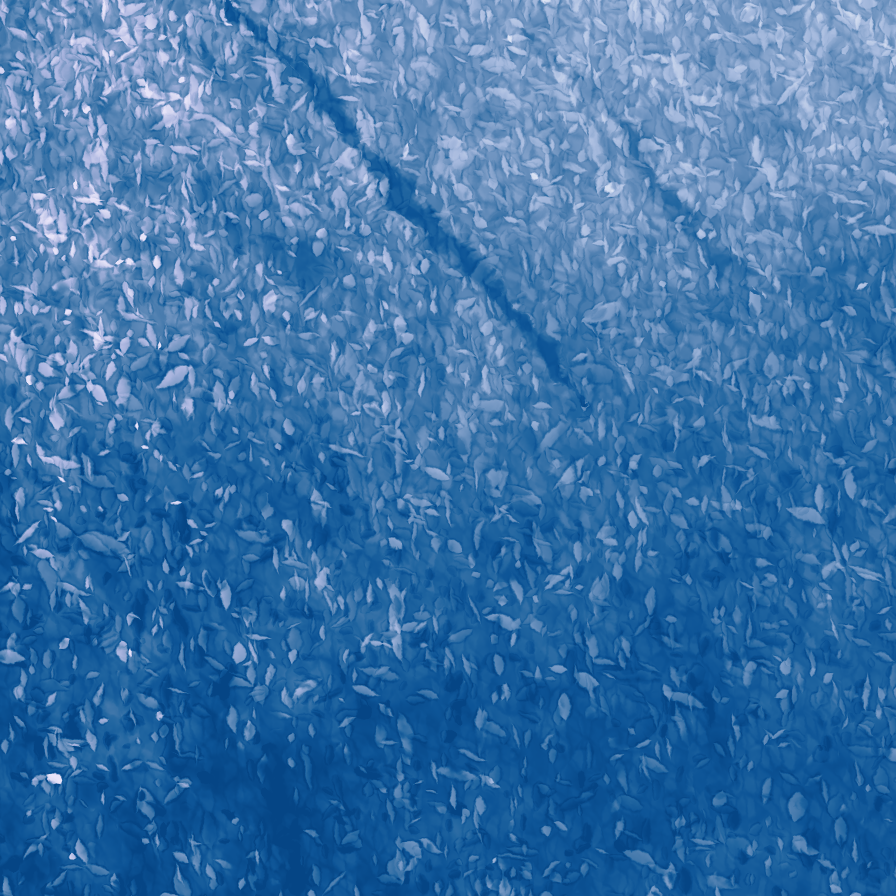
This texture is drawn by a Shadertoy shader. Its source:

```glsl
// Blue frosted ice: faceted crystal slivers on a pale-to-deep gradient, cut by ragged diagonal cracks.
#define LAYERS 6
#define COARSE_SCALE 22.0
#define LAYER_GROWTH 1.22
#define SOFTNESS 0.0016
#define RIM_DARKNESS 1.0
#define SLIVER_CONTRAST 1.55
#define FACET_SCALE 36.0
#define FACET_CONTRAST 1.6
#define CRACK_WIDTH 0.014
#define WARP 0.0016
#define RAGGEDNESS 0.0022

vec3 hash3(vec2 p) {
    vec3 q = fract(p.xyx * vec3(0.1031, 0.1030, 0.0973));
    q += dot(q, q.yxz + 33.33);
    return fract((q.xxy + q.yzz) * q.zyx);
}

// Soft mottling from rotated, self-warped sines, about -1 to 1
float layeredSines(vec2 p) {
    float sum = 0.0, amp = 0.5;
    for (int i = 0; i < 5; i++) {
        p = mat2(0.8, 0.6, -0.6, 0.8) * p + 1.7;
        sum += amp * sin(p.x + 1.3 * sin(p.y * 0.8)) * sin(p.y + 0.9 * sin(p.x * 0.7));
        p *= 1.75;
        amp *= 0.72;
    }
    return sum;
}

// Cellular facets: a random shade in each cell, dark along the borders
float facets(vec2 p) {
    vec2 cell = floor(p), local = fract(p), near = vec2(9.0);
    float shade = 0.0;
    for (int y = -1; y <= 1; y++)
    for (int x = -1; x <= 1; x++) {
        vec2 offset = vec2(x, y);
        vec3 h = hash3(cell + offset + 140.0);
        vec2 r = offset + 0.1 + 0.8 * h.xy - local;
        float d = length(r);
        if (d < near.x) { near = vec2(d, near.x); shade = h.z; }
        else near.y = min(near.y, d);
    }
    float inside = smoothstep(0.0, 0.4, near.y - near.x);
    return (shade - 0.35) * inside - 0.3 * (1.0 - inside);
}

// Tapered dark crack from a to b
float crack(vec2 p, vec2 a, vec2 b, float width) {
    vec2 pa = p - a, ba = b - a;
    float along = clamp(dot(pa, ba) / dot(ba, ba), 0.0, 1.0);
    float w = width * (0.3 + 0.7 * sin(3.14 * along)) * (1.0 + 0.4 * sin(along * 31.0));
    return 1.0 - smoothstep(w * 0.4, w * 1.4, length(pa - ba * along));
}

// One cellular layer of slivers and glints laid over the current tone
float slivers(float tone, float base, vec2 p, float scale, float seed, float density, float contrast, float glints) {
    vec2 cell = floor(p * scale), local = fract(p * scale);
    float soft = SOFTNESS * scale;
    for (int y = -1; y <= 1; y++)
    for (int x = -1; x <= 1; x++) {
        vec2 offset = vec2(x, y);
        vec3 place = hash3(cell + offset + seed);
        vec3 form = hash3(cell + offset + seed + 71.3);
        float presence = smoothstep(place.z - 0.06, place.z + 0.06, density);
        // Mostly upright, otherwise sloping down or up to the right
        float angle = form.x < 0.62 ? 1.6 : (form.x < 0.87 ? -0.42 : 0.55);
        angle += (form.y - 0.5) * 0.6;
        vec2 axis = vec2(cos(angle), sin(angle));
        vec2 r = local - offset - 0.1 - 0.8 * place.xy;
        r = vec2(dot(r, axis), dot(r, vec2(-axis.y, axis.x)));
        float glint = step(1.0 - glints, fract(place.x * 41.0));
        float halfWidth = mix(0.08, 0.22, fract(form.z * 7.3));
        float halfLength = mix(mix(0.24, 0.8, form.z * form.y + 0.25 * place.x), 0.24, glint);
        // Lens outline, pointed at both ends
        float reach = r.x / halfLength;
        float d = abs(r.y) - halfWidth * (1.0 - reach * reach);
        float fill = presence * (1.0 - smoothstep(-soft, soft, d));
        float rim = presence * smoothstep(-soft, soft, d) * (1.0 - smoothstep(0.02, 0.09 + soft, d));
        rim *= 1.0 - smoothstep(0.8, 1.1, abs(reach));
        float shine = mix(-1.1, 2.2, fract(form.y * 13.7 + form.x * 3.1));
        shine += 0.4 * r.y / halfWidth + 1.8 * glint;
        tone -= rim * RIM_DARKNESS * contrast * 0.5;
        tone = mix(tone, base + shine * contrast, fill * 0.8);
    }
    return tone;
}

// Tone 0 is deep blue, 5 is pale ice
vec3 iceColour(float tone) {
    vec3 ramp[8] = vec3[8](
        vec3(0.02, 0.27, 0.52), vec3(0.05, 0.33, 0.59), vec3(0.13, 0.40, 0.63), vec3(0.26, 0.47, 0.67),
        vec3(0.39, 0.55, 0.73), vec3(0.51, 0.63, 0.79), vec3(0.65, 0.73, 0.87), vec3(0.87, 0.90, 0.96));
    vec3 c = ramp[0];
    for (int i = 1; i < 8; i++) c = mix(c, ramp[i], clamp(tone + 2.0 - float(i), 0.0, 1.0));
    return c;
}

void mainImage(out vec4 fragColor, in vec2 fragCoord) {
    vec2 uv = fragCoord / iResolution.xy;
    vec2 p = uv + WARP * vec2(sin(uv.y * 83.0 + 3.0 * sin(uv.x * 47.0)), sin(uv.x * 91.0 + 3.0 * sin(uv.y * 53.0)));
    p += RAGGEDNESS * vec2(layeredSines(uv * 110.0), layeredSines(uv.yx * 110.0 + 9.0));
    vec2 slope = vec2(p.x - p.y, p.x + p.y);
    float patches = layeredSines(uv * 12.0 + 2.0) + 0.5 * layeredSines(slope * vec2(12.0, 32.0));
    patches += 0.5 * layeredSines(p * vec2(48.0, 30.0));
    float left = 1.0 - smoothstep(0.1, 0.65, uv.x);
    float height = smoothstep(0.06, 0.95, uv.y);

    // Broad light: pale above, deep below, with a dim right flank
    float base = mix(0.0, 3.2, height) + 0.9 * smoothstep(0.62, 1.0, uv.y) * smoothstep(0.25, 0.6, uv.x);
    base -= 0.6 * smoothstep(0.7, 1.0, uv.x) * smoothstep(0.3, 0.55, uv.y) * (1.0 - smoothstep(0.6, 0.85, uv.y));
    base += 0.4 * smoothstep(0.5, 0.95, uv.x) * (1.0 - smoothstep(0.05, 0.4, uv.y));
    base += patches * mix(0.6, 1.15, left);

    // Ragged diagonal cracks
    vec2 bent = p + 0.007 * vec2(sin(uv.y * 27.0), sin(uv.x * 34.0)) + 0.005 * layeredSines(uv * 70.0);
    float cut = crack(bent, vec2(0.26, 1.0), vec2(0.66, 0.55), CRACK_WIDTH);
    cut = max(cut, 0.7 * crack(bent, vec2(0.22, 0.50), vec2(0.44, 0.36), CRACK_WIDTH * 1.5));
    cut = max(cut, 0.5 * crack(bent, vec2(0.59, 0.97), vec2(0.85, 0.66), CRACK_WIDTH));
    base = mix(base, 0.3, cut * 0.85);

    // Facets, then crystal slivers from coarse to fine
    float contrast = SLIVER_CONTRAST * mix(0.85, 1.15, left) * mix(1.25, 0.85, height * (1.0 - 0.5 * left));
    float density = clamp(mix(0.26, 0.68, height) + 0.18 * patches - 0.45 * cut, 0.08, 0.8);
    float grain = facets(p * FACET_SCALE * vec2(2.1, 0.95)) + 0.8 * facets(slope * FACET_SCALE * vec2(0.6, 1.2) + 90.0);
    float tone = base + FACET_CONTRAST * mix(0.4, 1.0, height) * grain;
    float scale = COARSE_SCALE;
    for (int i = 0; i < LAYERS; i++) {
        tone = slivers(tone, base, p + 0.137 * float(i), scale, 17.0 * float(i), density, contrast, 0.012 + 0.04 * left);
        scale *= LAYER_GROWTH;
    }

    // Highlights roll off; pale ice at the left leans to lavender
    tone -= 0.5 * max(tone - 4.8, 0.0);
    vec3 colour = iceColour(tone);
    colour += vec3(0.035, -0.008, 0.012) * left * smoothstep(3.0, 5.0, tone);
    fragColor = vec4(colour, 1.0);
}
```
